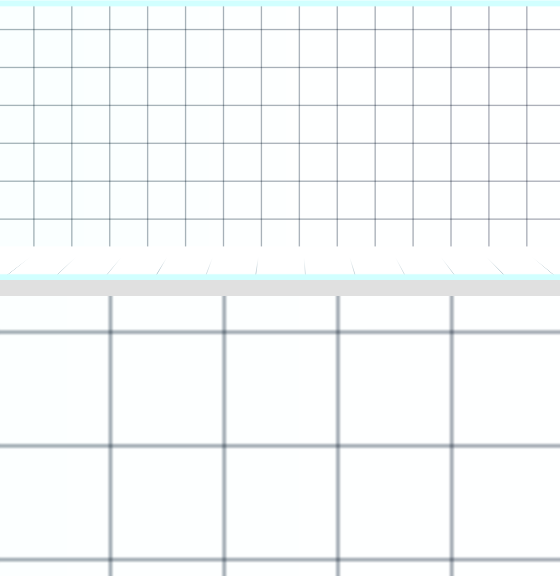
Top: the whole. Bottom: its middle third, enlarged.
Give the GLSL for this pattern, as a Shadertoy shader.

```glsl
// Pale square-ruled wall above a faint perspective floor, framed by two cyan bands.

float hash(float n) {
    n = fract(n * 0.1031);
    n *= n + 33.33;
    return fract(n * (n + n));
}

// Distance to the nearest integer line, in cells
float lineDistance(float cell) {
    return abs(fract(cell + 0.5) - 0.5);
}

// Soft ruled stroke, never thinner than a pixel
float stroke(float dist, float halfWidth, float pixel) {
    return 1.0 - smoothstep(0.0, max(halfWidth, pixel), dist);
}

void mainImage(out vec4 fragColor, in vec2 fragCoord) {
    float pixel = 1.0 / iResolution.y;
    float soft = max(pixel, 0.003);
    vec2 p = fragCoord * pixel;
    float across = fragCoord.x / iResolution.x;

    // Wall with a slight cool tint to the left, white floor
    float wall = smoothstep(0.1198 - soft * 0.5, 0.1198 + soft * 0.5, p.y);
    vec3 paper = mix(vec3(0.98, 1.0, 1.0), vec3(0.995, 1.0, 1.0), smoothstep(0.0, 0.6, across));
    vec3 color = mix(vec3(1.0), paper, wall);

    // Square ruling; crossings darken by multiplication
    float pitch = 0.13542;
    vec2 cell = (p - vec2(0.1211, 0.2174)) / pitch;
    vec3 ink = mix(vec3(0.65, 0.70, 0.72), vec3(0.67, 0.68, 0.72), across);
    float vertical = stroke(lineDistance(cell.x) * pitch, 0.0047, pixel);
    float horizontal = stroke(lineDistance(cell.y) * pitch, 0.0047, pixel);
    color *= mix(vec3(1.0), ink, vertical * wall);
    color *= mix(vec3(1.0), ink, horizontal * wall);

    // Floor rays converge upward and fade unevenly
    float depth = 1.0 - (p.y - 0.0208) / 0.781;
    float rayPitch = 0.1768 * depth;
    float ray = (p.x - 1.0286) / rayPitch + 0.65;
    float fade = 1.0 - smoothstep(0.02, 0.085, p.y);
    float strength = fade * mix(0.5, 1.0, hash(floor(ray + 0.5) + 20.0));
    float rayLine = stroke(lineDistance(ray) * rayPitch, 0.0035, pixel);
    color *= mix(vec3(1.0), vec3(0.72, 0.79, 0.82), rayLine * strength * (1.0 - wall));

    // Cyan bands, the upper one with a paler outer rim
    float lower = 1.0 - smoothstep(0.0208 - soft, 0.0208 + soft, p.y);
    float upper = smoothstep(0.9775 - soft, 0.9775 + soft, p.y);
    float rim = smoothstep(0.9965 - soft * 0.5, 0.9965 + soft * 0.5, p.y);
    vec3 cyan = mix(vec3(0.82, 1.0, 1.0), vec3(0.90, 1.0, 1.0), rim);
    color = mix(color, cyan, max(lower, upper));

    fragColor = vec4(color, 1.0);
}
```
